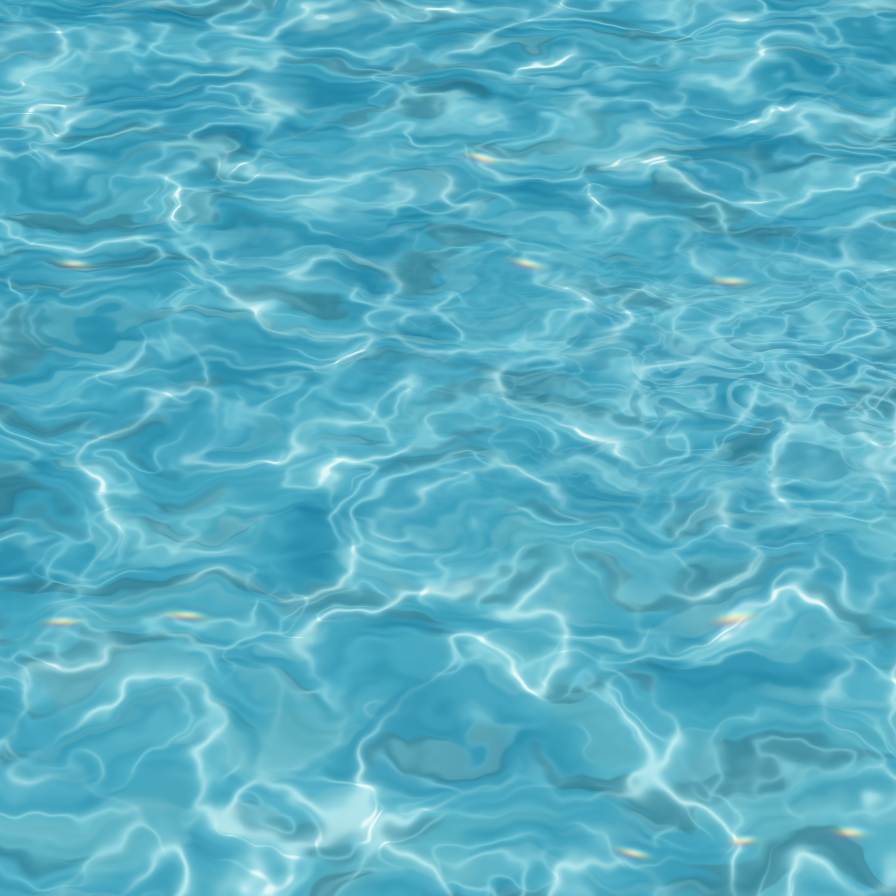
This texture is drawn by a WebGL 1 fragment shader. Its source:

```glsl
precision highp float;

uniform vec2 u_resolution;

float hash(vec2 p) {
  vec3 a = fract(p.xyx * vec3(0.1031, 0.1030, 0.0973));
  a += dot(a, a.yzx + 33.33);
  return fract((a.x + a.y) * a.z);
}

float corner(vec2 cell, vec2 offset) {
  float angle = 6.2832 * hash(cell);
  return dot(vec2(cos(angle), sin(angle)), offset);
}

// Gradient noise, roughly -0.7 to 0.7
float noise(vec2 p) {
  vec2 i = floor(p), f = p - i;
  vec2 w = f * f * f * (f * (f * 6.0 - 15.0) + 10.0);
  vec2 e = vec2(1.0, 0.0);
  return mix(mix(corner(i, f), corner(i + e, f - e), w.x),
             mix(corner(i + e.yx, f - e.yx), corner(i + 1.0, f - 1.0), w.x), w.y);
}

vec2 noise2(vec2 p) {
  return vec2(noise(p), noise(p + vec2(37.2, 91.7)));
}

// Bright thread with a soft halo along the zero contour of the noise
float thread(vec2 p, float sharpness) {
  float n = noise(p) * sharpness;
  return 1.0 / (1.0 + n * n);
}

// Rare elongated glints split into rainbow colours
vec3 addGlints(vec3 color, vec2 uv, vec2 bend) {
  vec2 p = uv * 8.0 + bend * 0.3;
  vec2 cell = floor(p);
  vec2 center = 0.3 + 0.4 * vec2(hash(cell + 11.0), hash(cell + 23.0));
  vec2 d = (fract(p) - center) / vec2(0.16, 0.07);
  float strength = step(0.88, hash(cell + 5.0)) * exp(-dot(d, d) * 1.6);
  vec3 rainbow = 0.72 + 0.28 * cos(2.6 * (d.y + 0.4 * d.x) + vec3(0.3, -0.9, -2.2));
  color = mix(color, rainbow, 0.6 * strength);
  return mix(color, vec3(0.95, 0.98, 0.94), 0.4 * strength * strength * strength);
}

void main() {
  vec2 uv = gl_FragCoord.xy / u_resolution;

  // Perspective: the surface flattens towards the top
  vec2 water = vec2((uv.x - 0.5) * (1.0 + 0.3 * uv.y), 1.05 * uv.y + 0.95 * uv.y * uv.y) * 8.5;
  vec2 bend = noise2(water * 0.6 + 3.0);
  vec2 p = water + 0.9 * bend + 0.4 * noise2(water * 1.5 + 8.0);
  p += 0.13 * noise2(water * 4.0);

  // Water body, deeper towards the top
  float swell = noise(p * vec2(0.5, 0.8) + 15.0) + 0.6 * noise(p * vec2(1.0, 1.9) + 29.0);
  float tone = 0.34 + 0.65 * swell + 0.36 * (0.5 - uv.y);
  vec3 color = mix(vec3(0.17, 0.56, 0.68), vec3(0.25, 0.64, 0.74), smoothstep(0.0, 0.45, tone));
  color = mix(color, vec3(0.37, 0.70, 0.76), smoothstep(0.4, 0.9, tone));

  // Grey-teal wave shadows and pale sky reflections, stretched sideways
  float streak = noise(p * vec2(0.55, 1.6) + vec2(p.y * 0.25, 50.0));
  float ripple = noise(p * vec2(0.9, 3.4) + 63.0);
  float sliver = noise(p * vec2(1.3, 5.0) + vec2(p.y * 0.4, 83.0));
  float shade = smoothstep(0.14, 0.34, streak + 0.5 * ripple + 0.2 * sliver);
  color = mix(color, vec3(0.20, 0.47, 0.54), 0.65 * shade);
  float sheen = smoothstep(0.16, 0.36, ripple - 0.3 * streak);
  color = mix(color, vec3(0.42, 0.72, 0.78), 0.5 * sheen);
  color += vec3(0.10, 0.09, 0.08) * sliver * mix(0.7, 1.3, uv.y);

  // Caustic threads, broken up by slow patches of light
  float sharpness = mix(24.0, 15.0, uv.y);
  float patches = smoothstep(-0.2, 0.3, noise(water * 0.7 + 77.0));
  float gaps = smoothstep(-0.15, 0.25, noise(p * 0.8 + 41.0));
  float specks = smoothstep(-0.05, 0.3, noise(water * 0.9 + 57.0));
  float broad = thread(p * vec2(0.8, 0.72) + 5.0, sharpness) * (0.2 + 0.8 * patches);
  float fine = thread(p * vec2(1.1, 1.2) + 19.0, sharpness * 0.9) * gaps;
  float thin = thread(p * vec2(1.7, 2.0) + 71.0, sharpness * 0.7) * specks;
  float halo = thread(p * vec2(0.8, 0.72) + 5.0, 7.0) * patches;
  color = mix(color, vec3(0.38, 0.74, 0.81), 0.35 * halo);
  color = mix(color, vec3(0.54, 0.84, 0.89), 0.55 * thin);
  color = mix(color, vec3(0.58, 0.86, 0.90), 0.7 * fine);
  color = mix(color, vec3(0.77, 0.95, 0.96), 0.85 * broad * mix(1.0, 0.7, uv.y));

  // Crossing threads flare into white
  float crossing = broad * max(fine, thin);
  color = mix(color, vec3(0.93, 0.98, 0.97), 0.8 * smoothstep(0.3, 0.9, crossing));

  // Choppy area of small wavelets at the right
  vec2 chop = (uv - vec2(0.95, 0.58)) / vec2(0.40, 0.13);
  float choppy = exp(-dot(chop, chop));
  vec2 small = water * vec2(1.9, 3.0) + 1.5 * noise2(water * 1.8 + 31.0);
  small += 0.3 * noise2(small * 2.3);
  color = mix(color, vec3(0.19, 0.51, 0.62), 0.6 * choppy * smoothstep(0.0, 0.35, noise(small)));
  color = mix(color, vec3(0.62, 0.86, 0.91), 0.6 * choppy * thread(small + 9.0, 9.0));

  color = addGlints(color, uv, bend);
  gl_FragColor = vec4(color, 1.0);
}
```
